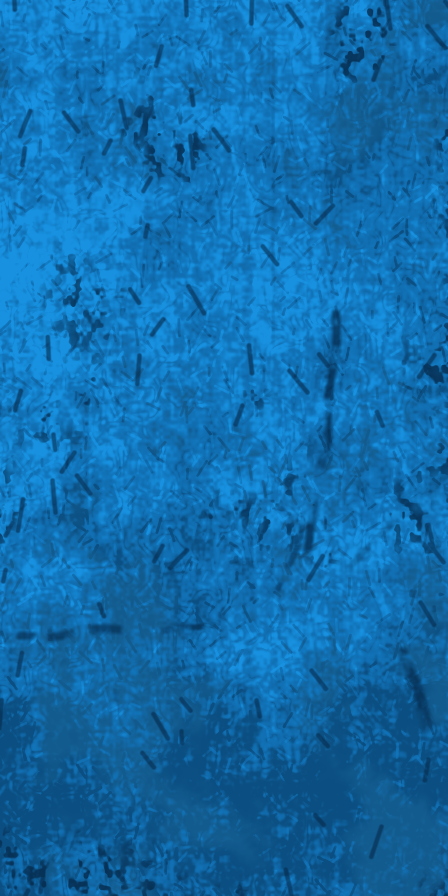
Give the GLSL for this texture, as a WebGL 1 fragment shader.

```glsl
precision highp float;
// Worn blue painted plaster with cloudy tones, fine fibres, dark flecks and scratches.
uniform vec2 u_resolution;

const vec3 INK = vec3(0.02, 0.16, 0.29);
const vec3 DEEP_BLUE = vec3(0.045, 0.31, 0.51);
const vec3 MID_BLUE = vec3(0.065, 0.435, 0.70);
const vec3 BRIGHT_BLUE = vec3(0.09, 0.57, 0.88);
const vec3 DUSTY_BLUE = vec3(0.09, 0.39, 0.59);

float hash(vec2 p) {
  return fract(sin(dot(p, vec2(127.1, 311.7))) * 43758.5453);
}

float noise(vec2 p) {
  vec2 cell = floor(p);
  vec2 f = fract(p);
  f = f * f * (3.0 - 2.0 * f);
  float low = mix(hash(cell), hash(cell + vec2(1.0, 0.0)), f.x);
  float high = mix(hash(cell + vec2(0.0, 1.0)), hash(cell + 1.0), f.x);
  return mix(low, high, f.y);
}

float fbm(vec2 p) {
  float sum = 0.0;
  float weight = 0.5;
  for (int i = 0; i < 5; i++) {
    sum += weight * noise(p);
    p = mat2(1.6, 1.2, -1.2, 1.6) * p + 7.3;
    weight *= 0.5;
  }
  return sum / 0.97;
}

float segmentDistance(vec2 p, vec2 a, vec2 b) {
  vec2 ab = b - a;
  return length(p - a - ab * clamp(dot(p - a, ab) / dot(ab, ab), 0.0, 1.0));
}

// Short strokes, one per jittered cell, leaning randomly around the vertical.
float strokes(vec2 p, float cells, float spread, float width, float share, float seed) {
  vec2 q = p * cells;
  vec2 home = floor(q);
  float ink = 0.0;
  for (int y = -1; y <= 1; y++) {
    for (int x = -1; x <= 1; x++) {
      vec2 id = home + vec2(float(x), float(y));
      vec2 center = id + vec2(hash(id + seed), hash(id + seed + 17.0));
      float angle = (hash(id + seed + 31.0) - 0.5) * spread;
      vec2 reach = vec2(sin(angle), cos(angle)) * mix(0.15, 0.5, hash(id + seed + 47.0));
      float d = segmentDistance(q, center - reach, center + reach);
      float present = step(hash(id + seed + 59.0), share);
      ink = max(ink, present * (1.0 - smoothstep(0.3 * width, width, d)));
    }
  }
  return ink;
}

// One long, wavering scratch with a broken edge.
float scratch(vec2 p, vec2 a, vec2 b, float width) {
  vec2 wobble = vec2(noise(p * 9.0), noise(p * 9.0 + 40.0)) - 0.5;
  float d = segmentDistance(p + wobble * 0.03, a, b);
  return (1.0 - smoothstep(0.2 * width, width, d)) * smoothstep(0.2, 0.6, noise(p * 32.0));
}

// Ragged flecks that gather in loose patches.
float flecks(vec2 p) {
  float patches = smoothstep(0.53, 0.68, fbm(p * vec2(5.0, 3.6) + 21.0));
  float chips = noise(p * vec2(62.0, 40.0)) * 0.65 + noise(p * 110.0) * 0.35;
  return patches * smoothstep(0.56, 0.72, chips);
}

// Soft light and dark areas across the wall.
float cloudTone(vec2 p) {
  float tone = 0.53 + 1.15 * (fbm(p * vec2(3.0, 3.6) + 3.0) - 0.5);
  tone += 0.6 * (fbm(p * 11.0 + 12.0) - 0.5);
  tone += 0.34 * exp(-5.0 * dot(p - vec2(0.05, 1.15), p - vec2(0.05, 1.15)));
  tone += 0.2 * exp(-5.0 * dot(p - vec2(0.38, 1.55), p - vec2(0.38, 1.55)));
  tone -= 0.2 * (1.0 - smoothstep(0.1, 0.75, p.y));
  return tone - 0.16 * smoothstep(0.55, 1.0, p.x);
}

// Fine tangled fibres over a faint woven ground.
float fibreTone(vec2 p) {
  vec2 bend = vec2(noise(p * 24.0), noise(p * 24.0 + 9.0));
  float ridge = abs(noise(p * vec2(68.0, 46.0) + bend * 3.0) - 0.5);
  float weave = noise(p * vec2(130.0, 22.0)) + noise(p * vec2(26.0, 120.0)) - 1.0;
  return 0.8 * (ridge - 0.17) + 0.24 * weave + 0.34 * (noise(p * 125.0) - 0.5);
}

vec3 paint(float tone) {
  vec3 color = mix(DEEP_BLUE, MID_BLUE, smoothstep(0.0, 0.5, tone));
  return mix(color, BRIGHT_BLUE, smoothstep(0.45, 1.05, tone));
}

void main() {
  vec2 p = gl_FragCoord.xy / u_resolution.x;
  float tone = cloudTone(p) + fibreTone(p);
  tone -= 0.35 * strokes(p, 26.0, 2.2, 0.12, 0.5, 3.0);
  tone += 0.22 * strokes(p, 30.0, 2.6, 0.13, 0.45, 80.0);
  tone -= 0.12 * smoothstep(0.55, 0.8, noise(p * vec2(38.0, 2.0) + 5.0));

  // Long scratches, a straight seam and a shallow crease.
  float marks = 0.75 * scratch(p, vec2(0.69, 0.76), vec2(0.76, 1.3), 0.016);
  marks = max(marks, 0.5 * scratch(p, vec2(0.63, 0.68), vec2(0.72, 0.95), 0.012));
  marks = max(marks, 0.7 * scratch(p, vec2(0.91, 0.55), vec2(0.95, 0.38), 0.02));
  marks = max(marks, 0.3 * scratch(p, vec2(0.75, 0.7), vec2(1.0, 0.96), 0.012));
  marks = max(marks, 0.6 * scratch(p, vec2(0.05, 0.59), vec2(0.5, 0.6), 0.014));
  float seam = (1.0 - smoothstep(0.001, 0.006, abs(p.x - 0.61))) * smoothstep(0.8, 1.2, p.y);
  tone -= 0.25 * seam * noise(p * vec2(4.0, 18.0));

  vec3 color = paint(tone);
  float dust = smoothstep(0.45, 0.65, fbm(p * 7.0 + 50.0)) * (1.0 - smoothstep(0.2, 0.6, tone));
  color = mix(color, DUSTY_BLUE, 0.6 * dust);
  float dark = max(marks, 0.8 * flecks(p));
  dark = max(dark, 0.6 * strokes(p, 13.0, 1.6, 0.1, 0.16, 140.0));
  gl_FragColor = vec4(mix(color, INK, dark), 1.0);
}
```
